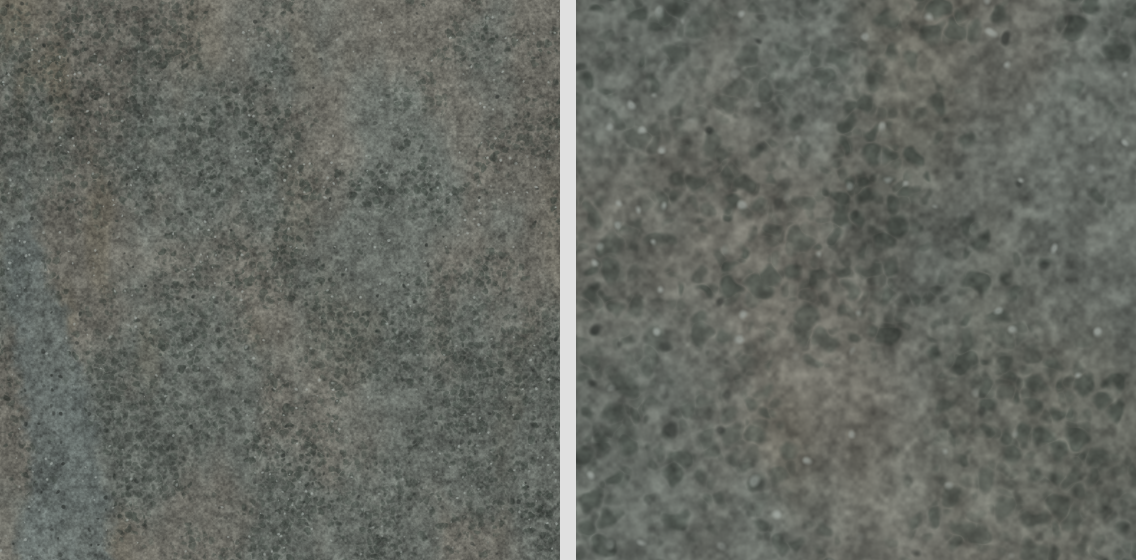
Left, the full canvas; right, a detail of the centre.
Reproduce this texture procedurally as a WebGL 1 fragment shader.

```glsl
precision highp float;
uniform vec2 u_resolution;

const vec3 WARM_STONE = vec3(0.420, 0.416, 0.387);
const vec3 COOL_STONE = vec3(0.404, 0.424, 0.402);
const vec3 BAND_STONE = vec3(0.392, 0.425, 0.415);
const vec3 OCHRE_STAIN = vec3(0.415, 0.397, 0.345);
const vec3 SPOT_DARK = vec3(0.235, 0.265, 0.242);
const vec3 PIT_DARK = vec3(0.170, 0.185, 0.175);
const vec3 CRYSTAL = vec3(0.680, 0.710, 0.690);

const float SPOT_CELLS = 72.0;
const float FLECK_CELLS = 120.0;
const float SPECK_CELLS = 80.0;
const float PIT_CELLS = 60.0;
const float SPOT_STRENGTH = 0.70;
const float BROAD_CONTRAST = 0.24;
const float MOTTLE_CONTRAST = 0.30;
const float FINE_CONTRAST = 0.42;
const float GRAIN_CONTRAST = 0.23;
const float RELIEF_STEP = 0.0035;

float hash(vec2 p) {
  vec3 q = fract(p.xyx * 0.1031);
  q += dot(q, q.yzx + 33.33);
  return fract((q.x + q.y) * q.z);
}

float noise(vec2 p) {
  vec2 i = floor(p);
  vec2 f = fract(p);
  f = f * f * (3.0 - 2.0 * f);
  float low = mix(hash(i), hash(i + vec2(1.0, 0.0)), f.x);
  float high = mix(hash(i + vec2(0.0, 1.0)), hash(i + 1.0), f.x);
  return mix(low, high, f.y);
}

float fbm(vec2 p) {
  float sum = 0.0;
  float weight = 0.533;
  for (int i = 0; i < 4; i++) {
    sum += weight * noise(p);
    p = mat2(1.6, 1.2, -1.2, 1.6) * p + 17.3;
    weight *= 0.5;
  }
  return sum;
}

// Coverage of soft round grains; density is the share of filled cells.
float scatter(vec2 p, float density, float radius, float softness) {
  vec2 cell = floor(p);
  float cover = 0.0;
  for (int y = -1; y <= 1; y++) {
    for (int x = -1; x <= 1; x++) {
      vec2 id = cell + vec2(float(x), float(y));
      vec2 center = id + 0.15 + 0.7 * vec2(hash(id + 3.7), hash(id + 91.2));
      float present = smoothstep(0.0, 0.12, density - hash(id + 47.5));
      float size = radius * mix(0.55, 1.2, hash(id + 153.1));
      float edge = 1.0 - smoothstep(size - softness, size + softness, length(p - center));
      cover = max(cover, edge * present);
    }
  }
  return cover;
}

void main() {
  vec2 p = gl_FragCoord.xy / min(u_resolution.x, u_resolution.y);
  vec2 warp = vec2(noise(p * 130.0), noise(p * 130.0 + 40.0)) - 0.5;

  // Broad fields
  float broad = fbm(p * vec2(5.0, 4.0) + 8.0);
  float tint = fbm(p * vec2(7.0, 4.0) + 31.0);
  float mottle = fbm(p * 38.0 + 5.0);
  float fine = fbm(p * 100.0 + 51.0);
  float grain = noise(p * 230.0) + 0.6 * noise(p * 390.0 + 9.0) - 0.8;

  // Slanted cool band along the left side
  float bandCenter = 0.135 - 0.19 * p.y + 0.05 * (noise(p * vec2(2.0, 6.0)) - 0.5);
  float bandWidth = mix(0.075, 0.035, smoothstep(0.0, 0.7, p.y));
  float bandDistance = abs(p.x - bandCenter) + 0.04 * (mottle - 0.5);
  float band = 1.0 - smoothstep(bandWidth - 0.015, bandWidth + 0.015, bandDistance);
  band *= 1.0 - smoothstep(0.5, 0.85, p.y);

  // Stone body
  vec3 color = mix(WARM_STONE, COOL_STONE, smoothstep(0.38, 0.66, tint));
  float stain = smoothstep(0.56, 0.80, fbm(p * vec2(11.0, 5.0) + 63.0));
  stain *= mix(0.25, 0.65, 1.0 - smoothstep(0.1, 0.35, p.x));
  color = mix(color, OCHRE_STAIN, stain);
  color = mix(color, BAND_STONE, 0.85 * band);

  // Clustered dark spots and finer flecks
  float cluster = 0.30 * broad + 0.70 * fbm(p * 12.0 + 22.0);
  float density = (1.0 - smoothstep(0.36, 0.66, cluster)) * (1.0 - 0.85 * band);
  float spots = scatter(p * SPOT_CELLS + warp * 0.55, density * 0.80, 0.42, 0.15);
  float flecks = scatter(p * FLECK_CELLS + warp * 0.8, density * 0.65, 0.40, 0.20);
  float spotFade = mix(0.55, 1.0, noise(p * 24.0 + 70.0));
  color = mix(color, SPOT_DARK, SPOT_STRENGTH * spotFade * max(spots, 0.6 * flecks));

  // Tonal variation and shallow surface relief
  vec2 reliefPoint = p * vec2(75.0, 60.0);
  vec2 lightStep = RELIEF_STEP * vec2(-75.0, 60.0);
  float relief = fbm(reliefPoint) - fbm(reliefPoint + lightStep);
  float shade = 1.0 + BROAD_CONTRAST * (broad - 0.5);
  shade += MOTTLE_CONTRAST * (mottle - 0.5) + FINE_CONTRAST * (fine - 0.5);
  shade += GRAIN_CONTRAST * grain + mix(0.10, 0.30, band) * relief;
  color *= shade;

  // Small pits and bright mineral specks
  float rough = smoothstep(0.4, 0.65, fbm(p * 6.0 + 88.0));
  float pitDensity = 0.09 + 0.06 * max(band, rough);
  float pits = scatter(p * PIT_CELLS + warp * 0.2, pitDensity, 0.19, 0.10);
  color = mix(color, PIT_DARK, 0.65 * pits);
  float speckDensity = 0.10 + 0.08 * rough;
  float specks = scatter(p * SPECK_CELLS + warp * 0.2 + 200.0, speckDensity, 0.17, 0.12);
  color = mix(color, CRYSTAL, 0.60 * specks);

  gl_FragColor = vec4(clamp(color, 0.0, 1.0), 1.0);
}
```
